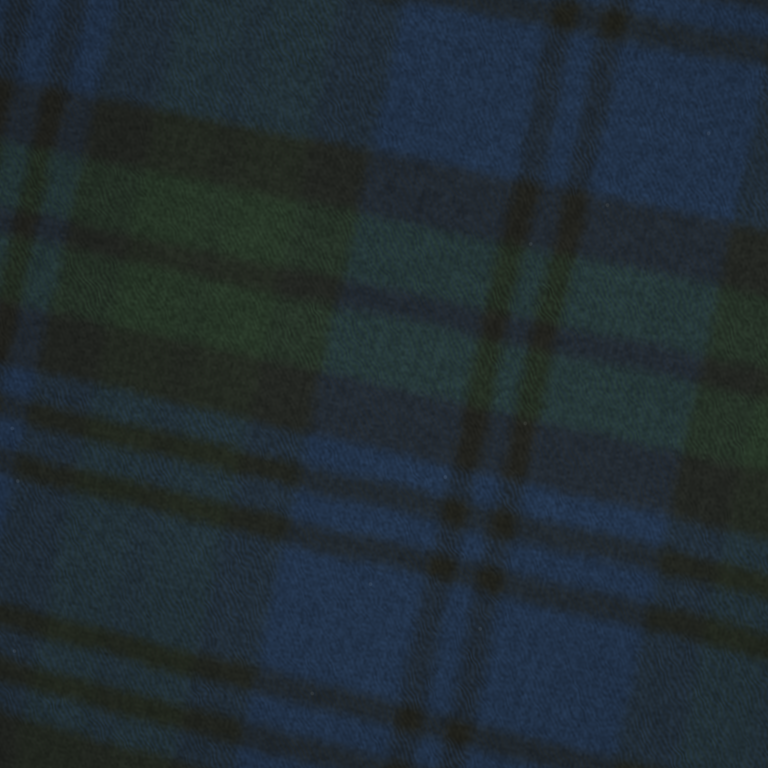
Reproduce this texture procedurally as a Shadertoy shader.

```glsl
const vec3 WARP_BLUE  = vec3(0.135, 0.193, 0.270);
const vec3 WARP_GREEN = vec3(0.150, 0.192, 0.140);
const vec3 WARP_BLACK = vec3(0.135, 0.155, 0.135);
const vec3 WEFT_BLUE  = vec3(0.127, 0.193, 0.285);
const vec3 WEFT_GREEN = vec3(0.147, 0.214, 0.155);
const vec3 WEFT_BLACK = vec3(0.127, 0.130, 0.118);
const vec3 GUARD      = vec3(0.122, 0.122, 0.094);
const float HALF_SETT = 0.846;   // mirrored half of the sett, in canvas units
const float TAU = 6.2831853;

float hash(vec2 p) {
    return fract(sin(dot(p, vec2(127.1, 311.7))) * 43758.5453);
}

float valueNoise(vec2 p) {
    vec2 i = floor(p), f = fract(p);
    f = f * f * (3.0 - 2.0 * f);
    float low = mix(hash(i), hash(i + vec2(1.0, 0.0)), f.x);
    float high = mix(hash(i + vec2(0.0, 1.0)), hash(i + vec2(1.0, 1.0)), f.x);
    return mix(low, high, f.y);
}

float fbm(vec2 p) {
    float sum = 0.0, amp = 0.5;
    for (int i = 0; i < 4; i++) {
        sum += amp * valueNoise(p);
        p = p * 2.03 + 17.0;
        amp *= 0.5;
    }
    return sum;
}

// Soft stripe mask around a centre
float stripe(float t, float centre, float halfWidth, float blur) {
    return 1.0 - smoothstep(halfWidth - blur, halfWidth + blur, abs(t - centre));
}

// Thread colour along the sett, which mirrors at every whole number
vec3 settColour(float t, float blur, vec3 blue, vec3 green, vec3 black, float centreLine) {
    t = abs(mod(t + 1.0, 2.0) - 1.0);
    vec3 colour = mix(blue, black, stripe(t, 0.511, 0.220, blur));
    colour = mix(colour, green, stripe(t, 0.511, 0.124, blur));
    colour = mix(colour, black, centreLine * stripe(t, 0.511, 0.021, blur));
    // Guard lines in pairs on the blues
    float lines = stripe(t, 0.040, 0.020, blur);
    lines = max(lines, stripe(t, 0.797, 0.019, blur));
    lines = max(lines, stripe(t, 0.882, 0.019, blur));
    return mix(colour, GUARD, 0.95 * lines);
}

// Tilted cloth coordinates with slight perspective: x across warp, y across weft
vec2 clothCoords(vec2 p) {
    float warp = p.x + 0.22 * p.y - 0.772;
    float weft = (p.y - 0.19 * p.x) / (1.0 + 0.084 * p.x) + 0.146;
    return vec2(warp, weft);
}

void mainImage(out vec4 fragColor, in vec2 fragCoord) {
    vec2 uv = fragCoord / iResolution.xy;
    vec2 p = vec2(uv.x, 1.0 - uv.y);
    vec2 cloth = clothCoords(p);

    // Loosely wandering stripe edges
    vec2 wander = vec2(fbm(p * 14.0), fbm(p * 14.0 + 40.0)) - 0.47;
    vec2 fray = vec2(valueNoise(cloth * 160.0), valueNoise(cloth * 160.0 + 70.0)) - 0.5;
    vec2 sett = (cloth + 0.010 * wander + 0.006 * fray) / HALF_SETT;
    float blur = 0.013 + 1.0 / iResolution.y;
    vec3 warpColour = settColour(sett.x, blur, WARP_BLUE, WARP_GREEN, WARP_BLACK, 0.4);
    vec3 weftColour = settColour(sett.y, blur, WEFT_BLUE, WEFT_GREEN, WEFT_BLACK, 1.0);

    // Twill: broken diagonal ribs trade warp for weft
    float jitter = valueNoise(cloth * 85.0);
    float rib = sin(TAU * (dot(cloth, vec2(125.0, -105.0)) + 1.1 * jitter));
    rib *= 0.4 + 0.9 * valueNoise(cloth * 40.0 + 12.0);
    float weftShare = 0.54 + 0.10 * rib;
    vec3 colour = mix(warpColour, weftColour, weftShare);

    // Fuzzy fibres along both thread directions, and fine grain
    float fibres = valueNoise(cloth * vec2(260.0, 90.0))
                 + valueNoise(cloth * vec2(90.0, 260.0) + 31.0) - 1.0;
    float grain = valueNoise(cloth * 290.0 + 9.0) - 0.5;
    float relief = 1.0 + 0.045 * rib + 0.12 * fibres + 0.18 * grain;

    // Uneven fading and light falling off toward the edges
    float wear = 0.95 + 0.12 * fbm(p * 6.0 + 3.0);
    vec2 fromLight = p - vec2(0.60, 0.48);
    float light = 1.03 - 0.20 * dot(fromLight, fromLight);
    colour *= relief * wear * light;

    // Sparse pale lint
    vec2 lintCell = floor(cloth * 45.0);
    vec2 lintPos = fract(cloth * 45.0) - 0.5;
    float lint = step(0.994, hash(lintCell + 5.0)) * (1.0 - smoothstep(0.05, 0.16, length(lintPos)));
    colour += 0.06 * lint;

    fragColor = vec4(colour, 1.0);
}
```
